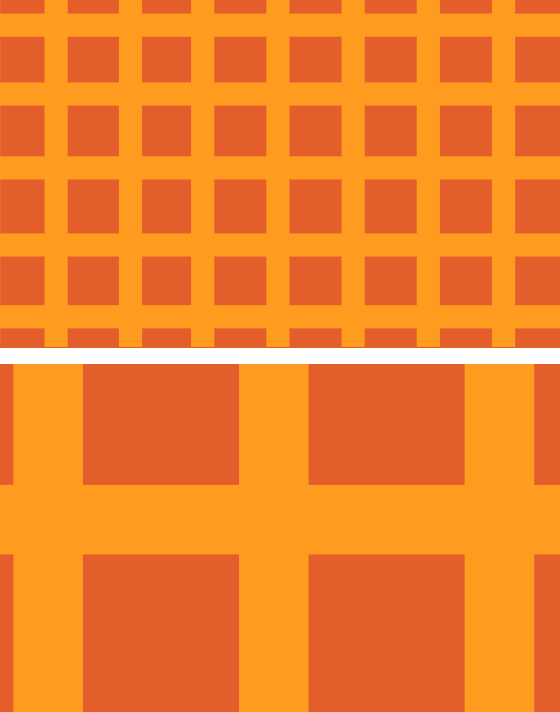
Top: the whole. Bottom: its middle third, enlarged.
Write a WebGL 1 fragment shader that draws this pattern.

```glsl
precision highp float;
// Flat orange lattice with slightly uneven spacing over terracotta blocks.

uniform vec2 u_resolution;

const vec3 BLOCK_COLOR = vec3(0.896, 0.370, 0.170);
const vec3 BAR_COLOR = vec3(1.0, 0.610, 0.120);
const vec3 RIM_COLOR = vec3(0.880, 0.380, 0.140);

// All lengths are fractions of the canvas width.
const float BAR_HALF_WIDTH = 0.0207;
const float RIM_HEIGHT = 0.002;
const float SIDE_WIDTH = 0.0007;
const int COLUMN_BARS = 7;
const int ROW_BARS = 5;

// Antialiased coverage of the region where distance is negative.
float coverage(float distance, float pixel) {
  return clamp(0.5 - distance / pixel, 0.0, 1.0);
}

float barDistance(float position, float center, float halfWidth) {
  return abs(position - center) - halfWidth;
}

// Even pitch, with the two leftmost bars nudged to the right.
float columnCenter(float index) {
  float nudge = min(max(2.0 - index, 0.0) * 0.0053, 0.0068);
  return 0.362 + 0.1343 * (index - 2.0) + nudge;
}

// Distance from the top, with a smooth drift between the outer bars.
float rowCenter(float index) {
  float drift = 0.00241 + index * (0.00048 - 0.0005 * index);
  return 0.0449 + 0.1302 * index + index * (index - 4.0) * drift;
}

float latticeDistance(vec2 point, float halfWidth) {
  float nearest = 1.0;
  for (int i = 0; i < COLUMN_BARS; i++) {
    float center = columnCenter(float(i));
    nearest = min(nearest, barDistance(point.x, center, halfWidth));
  }
  for (int i = 0; i < ROW_BARS; i++) {
    float center = rowCenter(float(i));
    nearest = min(nearest, barDistance(point.y, center, halfWidth));
  }
  return nearest;
}

void main() {
  float pixel = 1.0 / u_resolution.x;
  vec2 position = gl_FragCoord.xy * pixel;
  vec2 fromTop = vec2(position.x, u_resolution.y * pixel - position.y);

  // Lattice over the blocks
  float bars = coverage(latticeDistance(fromTop, BAR_HALF_WIDTH), pixel);
  vec3 color = mix(BLOCK_COLOR, BAR_COLOR, bars);

  // Faint left sliver and thin bottom rim
  color = mix(color, BAR_COLOR, 0.5 * coverage(position.x - SIDE_WIDTH, pixel));
  color = mix(color, RIM_COLOR, coverage(position.y - RIM_HEIGHT, pixel));

  gl_FragColor = vec4(color, 1.0);
}
```
